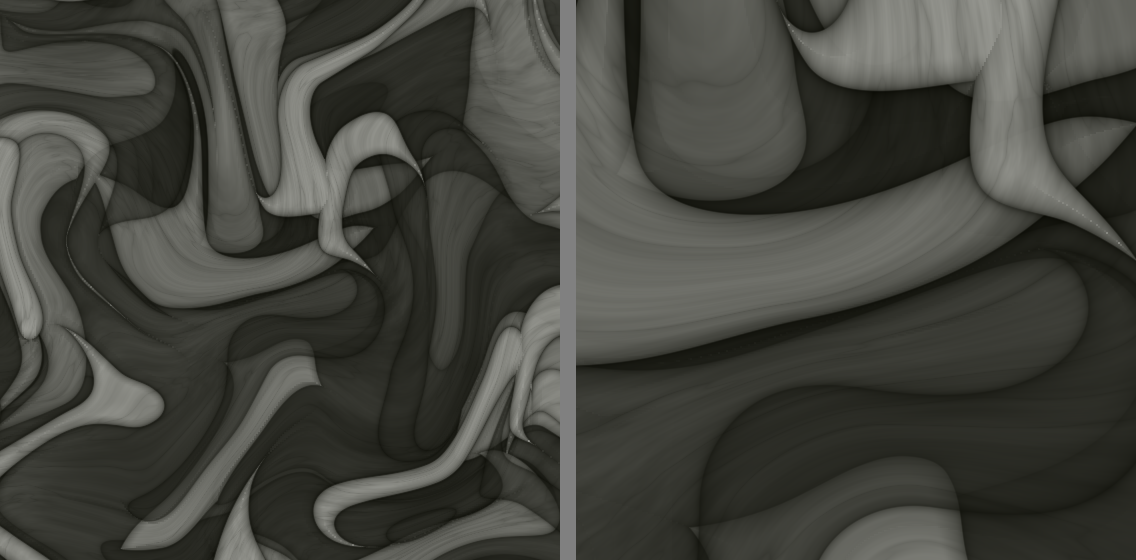
Left, the full canvas; right, a detail of the centre.
This pattern is drawn by a WebGL 2 fragment shader. Its source:

```glsl
#version 300 es
precision highp float;

uniform vec2 u_resolution;
out vec4 fragColor;

const vec3 OLIVE_TINT = vec3(0.0, 0.003, -0.022);
const float TAU = 6.2831853;

float hash(vec2 p) {
    return fract(sin(dot(p, vec2(127.1, 311.7))) * 43758.5453);
}

vec2 hash2(vec2 p) {
    return vec2(hash(p), hash(p + 17.3));
}

mat2 rotation(float a) {
    float c = cos(a), s = sin(a);
    return mat2(c, -s, s, c);
}

float cornerSlope(vec2 cell, vec2 offset) {
    float a = TAU * hash(cell);
    return dot(vec2(cos(a), sin(a)), offset);
}

// Gradient noise, roughly -0.6 to 0.6
float noise(vec2 p) {
    vec2 i = floor(p), f = p - i, e = vec2(1.0, 0.0);
    vec2 w = f * f * f * (f * (f * 6.0 - 15.0) + 10.0);
    float low = mix(cornerSlope(i, f), cornerSlope(i + e.xy, f - e.xy), w.x);
    float high = mix(cornerSlope(i + e.yx, f - e.yx), cornerSlope(i + 1.0, f - 1.0), w.x);
    return mix(low, high, w.y);
}

float fbm(vec2 p) {
    float sum = 0.0, amplitude = 1.0;
    for (int i = 0; i < 4; i++) {
        sum += amplitude * noise(p);
        p = p * 2.03 + 11.7;
        amplitude *= 0.55;
    }
    return sum;
}

// Vortices that curl the plane around jittered centres
vec2 swirl(vec2 p, float cells, float strength) {
    vec2 g = p * cells, bent = g;
    for (int y = -1; y <= 1; y++)
    for (int x = -1; x <= 1; x++) {
        vec2 id = floor(g) + vec2(x, y);
        vec2 d = g - id - 0.3 - 0.4 * hash2(id);
        float fall = max(0.0, 1.0 - dot(d, d));
        float turn = strength * (2.0 * hash(id + 5.1) - 1.0) * fall * fall;
        bent += rotation(turn) * d - d;
    }
    return bent / cells;
}

// Triangle with hollow sides and sharp tips
float thorn(vec2 q) {
    q = vec2(q.x * 0.75, q.y + 0.35 * q.x * q.x);
    float d = length(q) - 1.2;
    for (int k = 0; k < 3; k++) {
        float a = TAU * float(k) / 3.0;
        d = max(d, 3.6 - length(q - 4.0 * vec2(cos(a), sin(a))));
    }
    return d;
}

float crescent(vec2 q) {
    return max(length(q) - 0.9, 0.75 - length(q - vec2(0.35, 0.12)));
}

float teardrop(vec2 q) {
    float t = clamp((q.x + 0.9) / 1.8, 0.0, 1.0);
    float halfWidth = 1.1 * sqrt(t) * pow(1.0 - t, 1.2);
    return max(abs(q.y - 0.4 * q.x * q.x) - halfWidth, abs(q.x) - 0.9);
}

// Union of randomly turned motifs on a jittered grid
float scatter(vec2 p, float cells, float density, float seed) {
    vec2 g = p * cells;
    float nearest = 0.15;
    for (int y = -1; y <= 1; y++)
    for (int x = -1; x <= 1; x++) {
        vec2 id = floor(g) + vec2(x, y), key = id + seed;
        if (hash(key) > density) continue;
        vec2 q = g - id - 0.25 - 0.5 * hash2(key + 3.7);
        q = rotation(TAU * hash(key + 8.2)) * q / mix(0.5, 0.68, hash(key + 1.9));
        float kind = hash(key + 6.4);
        float d = kind < 0.45 ? thorn(q) : kind < 0.72 ? crescent(q) : teardrop(q);
        nearest = min(nearest, d);
    }
    return nearest;
}

// Field value turned into distance in canvas units
float edgeDistance(float field) {
    float slope = length(vec2(dFdx(field), dFdy(field))) * u_resolution.y;
    return field / max(slope, 0.6);
}

// Translucent sheet with a dark rim and a soft outer shadow
float paint(float base, float tone, float field, float alpha, float rim) {
    float d = edgeDistance(field), px = 1.0 / u_resolution.y;
    float mask = 1.0 - smoothstep(-px, px, d);
    float body = tone * mix(0.8, 1.0, smoothstep(0.0, 0.02, -d));
    float shade = mix(base, body, mask * alpha);
    float line = exp(-abs(d) / 0.0028);
    float shadow = exp(-max(d, 0.0) / 0.012) * (1.0 - mask);
    return shade * (1.0 - rim * line) * (1.0 - 0.35 * rim * shadow);
}

void main() {
    vec2 p = gl_FragCoord.xy / u_resolution.y;
    vec2 flow = swirl(p + 3.0, 2.6, 1.7);
    vec2 grain = rotation(0.6) * (flow + 0.05 * noise(p * 5.0));

    // Smoky ground
    float smoke = fbm(grain * vec2(2.5, 9.0));
    float shade = 0.175 + 0.06 * smoke;

    // Broad veils, fading across their width
    float fade = smoothstep(-0.4, 0.4, noise(p * 2.3 + 41.0));
    shade = paint(shade, 0.29, -noise(flow * 2.2 + 7.0), mix(0.25, 0.8, fade), 0.2);
    shade = paint(shade, 0.12, 0.11 - noise(flow * 2.0 + 23.0), 0.6, 0.2);
    float cornered = -min(noise(flow * 2.1 + 31.0), noise(flow * 2.4 + 57.0));
    shade = paint(shade, 0.49, cornered, mix(0.3, 0.9, 1.0 - fade), 0.28);

    // Curled motifs: pale, dark, then nearly opaque
    shade = paint(shade, 0.53, scatter(flow, 2.8, 0.6, 12.0), 0.68, 0.35);
    shade = paint(shade, 0.14, scatter(flow + 0.37, 3.0, 0.5, 45.0), 0.6, 0.3);
    shade = paint(shade, 0.56, scatter(flow + 0.71, 3.4, 0.5, 83.0), 0.92, 0.45);

    // Fibres and dark veins
    float fibre = fbm(grain * vec2(9.0, 60.0));
    float vein = exp(-abs(fbm(grain * vec2(3.0, 13.0) + 19.0)) * 22.0);
    shade *= 1.0 + 0.11 * fibre + 0.08 * smoke - 0.1 * vein;

    fragColor = vec4(clamp(shade + OLIVE_TINT, 0.0, 1.0), 1.0);
}
```
